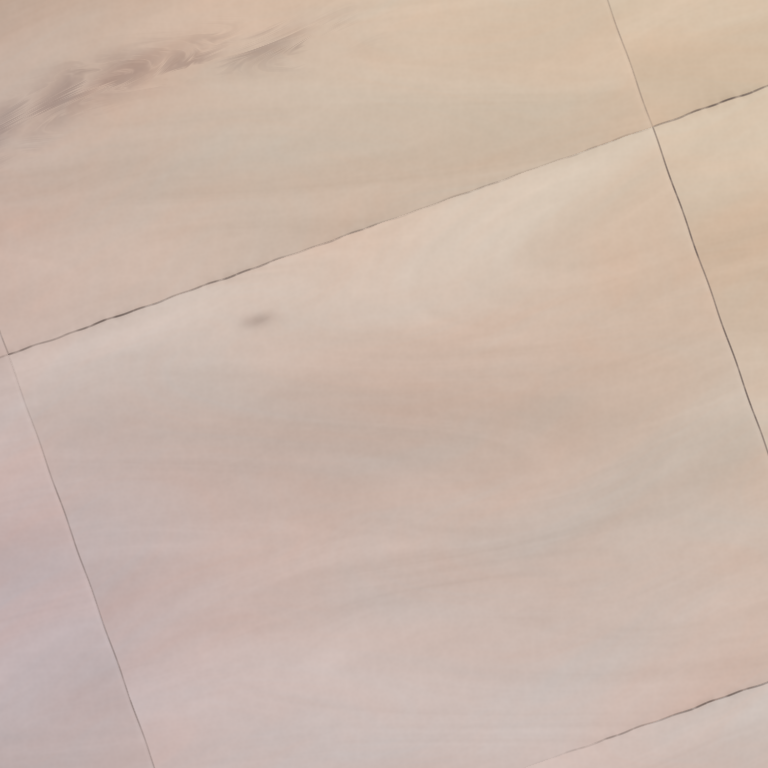
Reproduce this texture procedurally as a WebGL 1 fragment shader.

```glsl
precision highp float;
// Pale stone-look floor tiles on a tilted grid, with thin, unevenly worn seams.
// Layered sines stretched along the tiles give streaks; cellular noise breaks up
// the veins and seams; a soft light runs from lavender to warm beige.
uniform vec2 u_resolution;

vec2 hash2(vec2 p) {
  return fract(sin(vec2(dot(p, vec2(127.1, 311.7)), dot(p, vec2(269.5, 183.3)))) * 4375.85);
}

// Distance to the nearest jittered cell point
float cells(vec2 q) {
  vec2 home = floor(q), f = fract(q);
  float nearest = 2.0;
  for (int y = -1; y <= 1; y++) {
    for (int x = -1; x <= 1; x++) {
      vec2 o = vec2(float(x), float(y));
      nearest = min(nearest, length(o + hash2(home + o) - f));
    }
  }
  return nearest;
}

// Warped, layered sines, roughly -1 to 1
float streaks(vec2 q) {
  float sum = 0.0, weight = 0.55;
  for (int i = 0; i < 6; i++) {
    q += 0.6 * sin(q.yx * 1.3 + vec2(1.7, 4.2));
    sum += weight * sin(q.x) * cos(q.y * 0.9 + 0.6);
    q = mat2(1.5, 0.9, -0.9, 1.5) * q + 2.3;
    weight *= 0.7;
  }
  return sum;
}

// Coverage of a seam at distance d, at least one pixel soft
float seamLine(float d, float halfWidth) {
  float soft = 0.7 / min(u_resolution.x, u_resolution.y) + 0.0003;
  return 1.0 - smoothstep(halfWidth - soft, halfWidth + soft, abs(d));
}

void main() {
  vec2 p = gl_FragCoord.xy / u_resolution;

  // Tilted tile grid: g in canvas units, t from 0 to 1 within a tile
  vec2 size = vec2(0.89, 0.7315);
  vec2 g = vec2(dot(p, vec2(0.943, 0.334)), dot(p, vec2(-0.334, 0.943)));
  vec2 grid = (g - vec2(0.19, -0.228)) / size;
  vec2 id = floor(grid), t = grid - id;
  vec2 seamId = floor(grid + 0.5);

  // Light: lavender below, warm beige to the upper right, browner at upper left
  float warmth = smoothstep(0.1, 1.6, p.y + 0.5 * p.x + 0.08 * id.x);
  vec3 color = mix(vec3(0.782, 0.712, 0.690), vec3(0.832, 0.745, 0.650), warmth);
  color -= vec3(0.055, 0.070, 0.065) * smoothstep(0.35, 1.1, p.y - p.x);
  color -= vec3(0.030, 0.030, 0.010) * exp(-14.0 * dot(p - vec2(0.02, 0.18), p - vec2(0.02, 0.18)));

  // Streaks along the tile, slightly sheared and shifted from tile to tile
  vec2 q = vec2(g.x, g.y + 0.07 * g.x) + 7.0 * hash2(id);
  float broad = streaks(q * vec2(3.0, 11.0));
  float fine = streaks(q * vec2(12.0, 46.0) + 3.0);
  float blush = streaks(q * vec2(6.0, 15.0) + 8.0);
  color += vec3(0.031, 0.032, 0.034) * broad + 0.007 * fine;
  color += vec3(0.012, -0.008, -0.016) * blush;

  // Rosy cloud in the tile centre, pale area at its upper edge
  vec2 cloud = (t - vec2(0.52, 0.66)) / vec2(0.34, 0.14);
  color -= vec3(0.008, 0.024, 0.028) * exp(-dot(cloud, cloud));
  color += vec3(0.018, 0.022, 0.024) * smoothstep(0.70, 0.95, t.y) * (1.0 - id.y);

  // Broken grey vein through the upper row, ragged along the streaks
  vec2 ragged = q * vec2(11.0, 30.0) + vec2(0.5, 0.9) * fine;
  float spots = 1.0 - smoothstep(0.1, 0.7, cells(ragged));
  float offAxis = (t.y - 0.375 - 0.03 * sin(t.x * 9.0 - 1.0) + 0.014 * fine) / 0.036;
  float vein = exp(-offAxis * offAxis) * (1.0 - smoothstep(0.5, 0.74, t.x)) * step(0.5, id.y);
  color -= vec3(0.125, 0.120, 0.100) * vein * (0.12 + 0.85 * spots);

  // Small smudged knot
  vec2 k = (t - vec2(0.36, 0.91)) * size;
  k = vec2(k.x - 0.15 * k.y, k.y + 0.15 * k.x) / vec2(0.022, 0.009);
  color -= vec3(0.10, 0.10, 0.095) * exp(-dot(k, k)) * (0.8 + 0.4 * fine);

  // Fine surface mottle
  color += 0.009 * (cells(p * 150.0) - 0.5) + 0.010 * (cells(p * vec2(60.0, 45.0)) - 0.5);

  // Seams: long ones fade along their length, cross seams differ by row
  vec2 d = (grid - seamId) * size;
  d += 0.0005 * vec2(sin(g.y * 61.0), sin(g.x * 53.0) + sin(g.x * 131.0));
  float wear = 0.6 + 0.4 * sin(g.x * 37.0 + 2.0 * sin(g.y * 29.0));
  wear *= 1.0 - 0.75 * smoothstep(0.3, 0.7, cells(g * 60.0));
  float along = abs(t.x - 1.0 + mod(seamId.y, 2.0));
  float rowStrength = 1.0 - 0.72 * smoothstep(0.05, 0.75, along);
  rowStrength *= 1.0 - 0.8 * smoothstep(0.30, 0.46, along) * (1.0 - seamId.y);
  float columnStrength = mix(0.5 + 0.45 * seamId.x, 0.38, step(0.5, id.y));
  columnStrength *= 1.0 - 0.7 * smoothstep(0.75, 0.95, t.y) * (1.0 - seamId.x);
  float rowSeam = seamLine(d.y, 0.0012) * rowStrength * (0.3 + 0.7 * wear);
  float columnSeam = seamLine(d.x, 0.0010) * columnStrength * (0.55 + 0.45 * wear);

  // Faint dirt beside the long seams and a pale rim on the cross seams
  color -= 0.07 * exp(-abs(d.y) * 200.0) * rowStrength * wear;
  color += 0.015 * exp(-abs(d.x + 0.004) * 400.0);
  float seam = clamp(max(rowSeam, columnSeam), 0.0, 1.0);
  color = mix(color, vec3(0.40, 0.35, 0.33), 0.85 * seam);

  gl_FragColor = vec4(color, 1.0);
}
```
